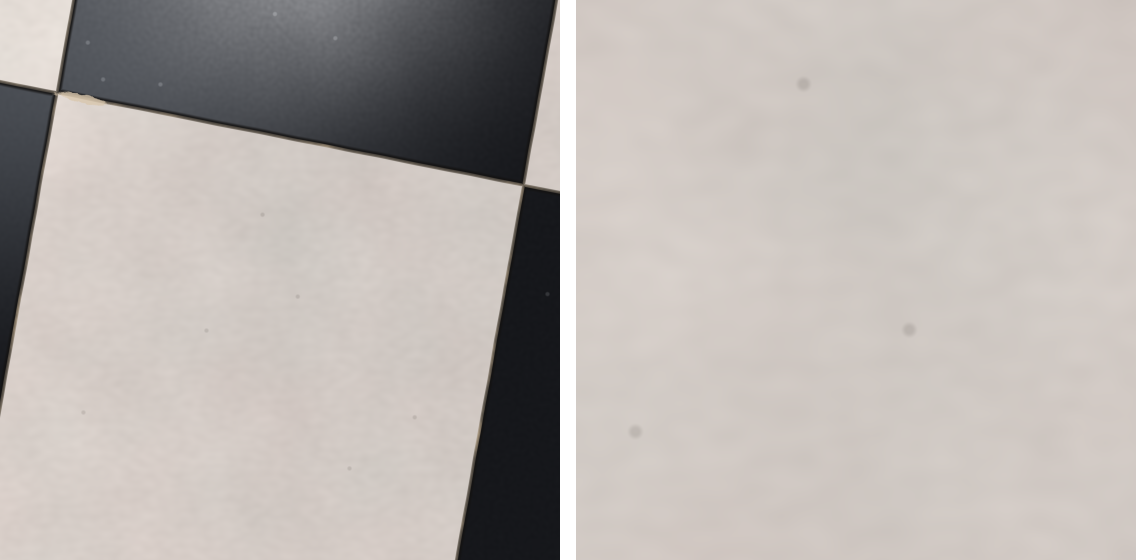
Left: the whole. Right: its middle third, enlarged.
Give the GLSL for this texture, as a three.js fragment shader.

```glsl
// Close view of a tilted checkerboard floor: one pale stone tile framed by glossy
// black tiles. A skewed lattice gives a signed distance to the joints; gradient
// noise adds mottling, grain and worn grout, and broad gradients add the sheen.

varying vec2 vUv;

// Lattice: one joint crossing and the two tile edges leaving it
const vec2 CORNER = vec2(0.1016, 0.8346);
const vec2 SIDE_U = vec2(0.8333, -0.1653);
const vec2 SIDE_V = vec2(0.1590, 0.8860);

// Joints
const float SOFT = 0.0014;
const float WOBBLE = 0.0012;
const float GROUT_HALF = 0.0024;
const float SHADOW_WIDTH = 0.0095;
const vec2 CHIP_CENTER = vec2(0.055, -0.002);
const vec2 CHIP_SIZE = vec2(0.062, 0.009);

// Sheen on the black tiles
const vec2 GLARE_CENTER = vec2(0.53, 1.06);
const vec2 GLARE_SIZE = vec2(0.34, 0.23);

// Colours
const vec3 STONE = vec3(0.835, 0.797, 0.775);
const vec3 STONE_BRIGHT = vec3(0.895, 0.865, 0.840);
const vec3 STONE_GREY = vec3(0.795, 0.775, 0.755);
const vec3 BLACK = vec3(0.085, 0.090, 0.105);
const vec3 SLATE = vec3(0.285, 0.300, 0.325);
const vec3 GLARE = vec3(0.520, 0.525, 0.540);
const vec3 JOINT_SHADOW = vec3(0.075, 0.070, 0.068);
const vec3 GROUT = vec3(0.360, 0.330, 0.290);
const vec3 GROUT_WORN = vec3(0.640, 0.570, 0.470);
const vec3 CHIP = vec3(0.850, 0.780, 0.680);

float cross2(vec2 a, vec2 b) { return a.x * b.y - a.y * b.x; }

vec2 hash2(vec2 p) {
  vec2 q = vec2(dot(p, vec2(127.1, 311.7)), dot(p, vec2(269.5, 183.3)));
  return fract(sin(q) * 43758.5);
}

float corner(vec2 cell, vec2 offset, vec2 f) {
  return dot(hash2(cell + offset) * 2.0 - 1.0, f - offset);
}

float gradientNoise(vec2 p) {
  vec2 i = floor(p);
  vec2 f = p - i;
  vec2 w = f * f * f * (f * (f * 6.0 - 15.0) + 10.0);
  float low = mix(corner(i, vec2(0.0), f), corner(i, vec2(1.0, 0.0), f), w.x);
  float high = mix(corner(i, vec2(0.0, 1.0), f), corner(i, vec2(1.0), f), w.x);
  return mix(low, high, w.y);
}

float fbm(vec2 p) {
  float sum = 0.0;
  float gain = 0.5;
  for (int i = 0; i < 4; i++) {
    sum += gain * gradientNoise(p);
    p = mat2(1.6, 1.2, -1.2, 1.6) * p + 7.3;
    gain *= 0.5;
  }
  return sum;
}

// Sparse pits, one candidate per jittered grid cell
float specks(vec2 p) {
  vec2 cell = floor(p);
  vec2 center = 0.2 + 0.6 * hash2(cell);
  float present = step(0.88, hash2(cell + 31.0).x);
  return present * (1.0 - smoothstep(0.015, 0.05, length(p - cell - center)));
}

vec3 paleStone(vec2 p) {
  float lit = smoothstep(0.65, 1.05, p.y - 0.35 * p.x + 0.1)
            + 0.25 * smoothstep(0.5, 0.0, p.x);
  float grey = smoothstep(0.75, 0.1, length(p - vec2(0.68, 0.50)));
  vec3 color = mix(STONE, STONE_BRIGHT, clamp(lit, 0.0, 1.0));
  color = mix(color, STONE_GREY, 0.55 * grey);
  color += 0.055 * fbm(p * 7.0);
  color += vec3(0.020, -0.006, -0.004) * fbm(p * 5.0 + 19.0);
  color += 0.022 * gradientNoise(p * vec2(45.0, 70.0));
  return color - 0.08 * specks(p * 9.0);
}

vec3 glossyBlack(vec2 p) {
  float haze = smoothstep(0.95, 0.15, p.x) * smoothstep(0.25, 0.90, p.y);
  vec2 d = (p - GLARE_CENTER) / GLARE_SIZE;
  float glare = exp(-dot(d, d)) * (1.0 + 0.3 * fbm(p * 6.0));
  vec3 color = mix(mix(BLACK, SLATE, haze), GLARE, clamp(glare, 0.0, 1.0));
  color += (0.010 + 0.035 * glare) * gradientNoise(p * 110.0);
  return color + 0.12 * specks(p * 9.0 + 4.0);
}

void main() {
  // Lattice coordinates, with joints slightly uneven
  vec2 p = vUv + WOBBLE * vec2(gradientNoise(vUv * 14.0), gradientNoise(vUv * 14.0 + 50.0));
  float area = cross2(SIDE_U, SIDE_V);
  vec2 cell = vec2(cross2(p - CORNER, SIDE_V), cross2(SIDE_U, p - CORNER)) / area;
  vec2 edge = abs(cell - floor(cell + 0.5)) * area / vec2(length(SIDE_V), length(SIDE_U));

  // Signed distance to the joints: positive on pale tiles, negative on black
  float parity = mod(floor(cell.x) + floor(cell.y), 2.0) * 2.0 - 1.0;
  float dist = parity * min(edge.x, edge.y);
  vec3 color = mix(glossyBlack(vUv), paleStone(vUv), smoothstep(-SOFT, SOFT, dist));

  // Dark recess beside each black tile, then the thin worn grout line
  float shadow = smoothstep(-SHADOW_WIDTH, -0.35 * SHADOW_WIDTH, dist)
               * (1.0 - smoothstep(-SOFT, SOFT, dist));
  color = mix(color, JOINT_SHADOW, 0.85 * shadow);
  float grout = 1.0 - smoothstep(GROUT_HALF - SOFT, GROUT_HALF + SOFT, abs(dist));
  float worn = smoothstep(-0.05, 0.35, fbm(vUv * 11.0 + 3.0));
  color = mix(color, mix(GROUT, GROUT_WORN, worn), 0.85 * grout);

  // Ragged chip on the pale tile's corner
  float chip = length((cell - CHIP_CENTER) / CHIP_SIZE) + 0.9 * fbm(vUv * 60.0);
  color = mix(color, CHIP, 0.8 * (1.0 - smoothstep(0.75, 1.05, chip)));

  gl_FragColor = vec4(clamp(color, 0.0, 1.0), 1.0);
}
```
